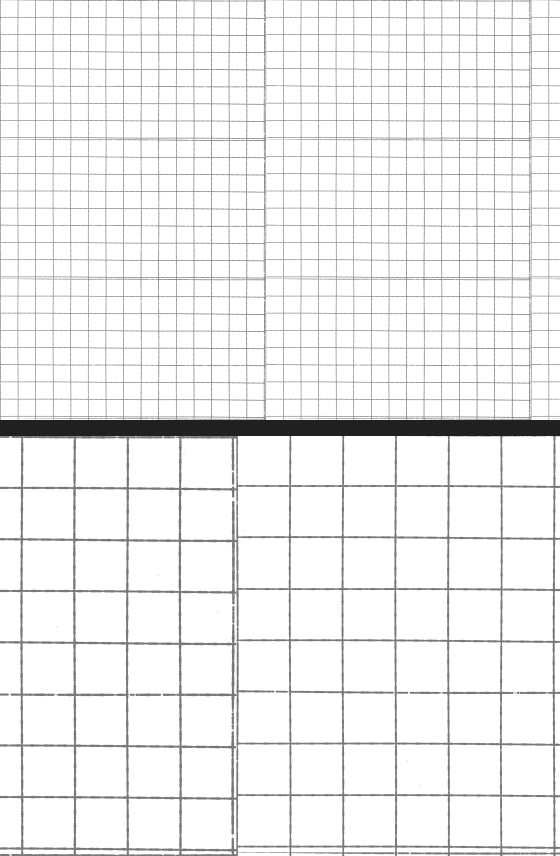
Top, the full canvas; bottom, a detail of the centre.
A Shadertoy shader for this pattern:

```glsl
// Repeated sheets of hand-ruled grey grid on white, with a double line at each seam.
// Every sheet is slightly skewed, and layered sines roughen and break its lines.
// Lines use analytic box coverage, averaged over a 3 x 3 set of samples.

// Lengths are in canvas heights.
#define SHEET_SIZE vec2(0.6319, 0.3319)
#define CELL_SIZE vec2(0.0419, 0.0409)
#define CELL_COUNT vec2(15.0, 8.0)
#define FIRST_LINE vec2(0.0009, -0.0002)
#define ROW_SLOPE 0.0046
#define LINE_WIDTH 0.00165
#define WOBBLE 0.0003
#define ROUGHNESS 0.28
#define INK vec3(0.47)
#define PAPER vec3(1.0)
#define SPECK_CELL 0.012
#define SAMPLES 3

float hash(vec2 p) {
    vec3 q = fract(vec3(p.xyx) * 0.1031);
    q += dot(q, q.yzx + 33.33);
    return fract((q.x + q.y) * q.z);
}

// Irregular wave in about -1 to 1
float layeredSines(float t, float seed) {
    return (sin(t + seed * 6.3) + 0.7 * sin(t * 2.3 + seed * 17.0)
          + 0.5 * sin(t * 5.1 + seed * 41.0)) / 2.2;
}

// Share of a footprint covered by a line of the given half width
float boxCoverage(float dist, float halfWidth, float footprint) {
    float overlap = min(dist + 0.5 * footprint, halfWidth)
                  - max(dist - 0.5 * footprint, -halfWidth);
    return clamp(overlap / footprint, 0.0, 1.0);
}

// Nearest line of one family of parallel rules
float ruledLine(float across, float along, float pitch, float count,
                float seed, float weight, float footprint) {
    float index = clamp(round(across / pitch), 0.0, count);
    float lineHash = hash(vec2(index + 3.0, seed));
    float bend = WOBBLE * sin(along * 19.0 + lineHash * 6.28);
    float dist = abs(across - index * pitch - bend);

    // Rough edges everywhere, broken stretches on the more worn lines
    float rough = layeredSines(along * 520.0, lineHash);
    float patches = layeredSines(along * 60.0, lineHash + seed);
    float worn = smoothstep(0.45, 0.9, lineHash);
    float gap = worn * smoothstep(0.0, 0.5, patches) * smoothstep(0.1, 0.6, rough);
    float thickness = weight * (0.9 + 0.2 * lineHash + ROUGHNESS * rough) * (1.0 - gap);
    return boxCoverage(dist, 0.5 * LINE_WIDTH * thickness, footprint);
}

// Rare faint dust on the paper
float dust(vec2 p, float footprint) {
    vec2 cell = floor(p / SPECK_CELL);
    vec2 jitter = vec2(hash(cell + 7.1), hash(cell + 19.7));
    vec2 center = (cell + 0.2 + 0.6 * jitter) * SPECK_CELL;
    float present = step(0.988, hash(cell + 41.3));
    float spot = 1.0 - smoothstep(0.0005, 0.0009 + footprint, length(p - center));
    return 0.12 * present * spot;
}

// Ink amount at a point measured from the top left
float sheetInk(vec2 p, float footprint) {
    vec2 local = mod(p, SHEET_SIZE);
    vec2 grid = local - FIRST_LINE;
    grid.y -= ROW_SLOPE * local.x;
    float weight = mix(0.87, 1.1, local.x / SHEET_SIZE.x);
    float columns = ruledLine(grid.x, local.y, CELL_SIZE.x, CELL_COUNT.x,
                              11.0, weight, footprint);
    float rows = ruledLine(grid.y, local.x, CELL_SIZE.y, CELL_COUNT.y,
                           23.0, weight, footprint);
    return max(max(columns, rows), dust(local, footprint));
}

void mainImage(out vec4 fragColor, in vec2 fragCoord) {
    float footprint = 1.0 / (iResolution.y * float(SAMPLES));
    float ink = 0.0;
    for (int j = 0; j < SAMPLES; j++) {
        for (int i = 0; i < SAMPLES; i++) {
            vec2 offset = (vec2(i, j) + 0.5) / float(SAMPLES) - 0.5;
            vec2 p = (fragCoord + offset) / iResolution.y;
            ink += sheetInk(vec2(p.x, 1.0 - p.y), footprint);
        }
    }
    ink /= float(SAMPLES * SAMPLES);
    fragColor = vec4(mix(PAPER, INK, ink), 1.0);
}
```
